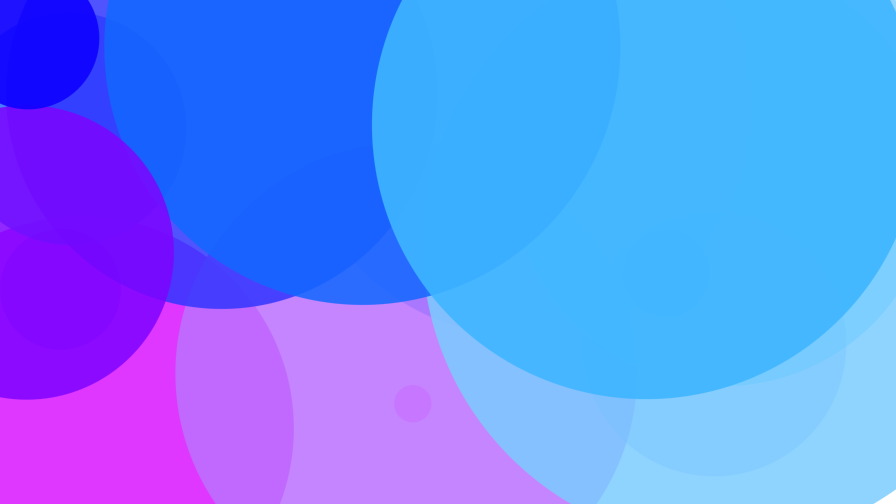
Write a Shadertoy shader that draws this background.

```glsl
// Overlapping translucent discs in magenta, violet and blue on white.
// Each disc is a circle distance function with a smooth rim, and the discs
// are blended from back to front so that lower rims show faintly through.

const vec3 WHITE    = vec3(1.0);
const vec3 MAGENTA  = vec3(0.86, 0.13, 1.0);
const vec3 LILAC    = vec3(0.736, 0.444, 1.0);
const vec3 ORCHID   = vec3(0.79, 0.40, 1.0);
const vec3 PERI     = vec3(0.42, 0.35, 1.0);
const vec3 PALE     = vec3(0.482, 0.80, 1.0);
const vec3 HAZE     = vec3(0.433, 0.743, 1.0);
const vec3 AQUA     = vec3(0.41, 0.79, 1.0);
const vec3 SKY      = vec3(0.243, 0.71, 1.0);
const vec3 AZURE    = vec3(0.07, 0.407, 1.0);
const vec3 COBALT   = vec3(0.15, 0.40, 1.0);
const vec3 INDIGO   = vec3(0.19, 0.21, 1.0);
const vec3 VIOLET   = vec3(0.49, 0.01, 1.0);
const vec3 PURPLE   = vec3(0.46, 0.0, 1.0);
const vec3 DEEPBLUE = vec3(0.06, 0.01, 1.0);

// Signed distance to a circle, negative inside.
float circleDistance(vec2 p, vec2 center, float radius) {
    return length(p - center) - radius;
}

// Blends one disc over the colour below; rim is the width of its soft edge.
vec3 disc(vec3 below, vec2 p, vec2 center, float radius, vec3 tint, float opacity, float rim) {
    float cover = 1.0 - smoothstep(-rim, rim, circleDistance(p, center, radius));
    return mix(below, tint, cover * opacity);
}

void mainImage(out vec4 fragColor, in vec2 fragCoord) {
    // Canvas units: height is 1, origin at the lower left.
    vec2 p = fragCoord / iResolution.y;
    float rim = 0.75 / iResolution.y;
    vec3 col = WHITE;

    // Warm discs along the bottom
    col = disc(col, p, vec2(0.162, 0.150), 0.421, MAGENTA, 0.90, rim);
    col = disc(col, p, vec2(0.806, 0.259), 0.458, LILAC, 0.86, rim);
    col = disc(col, p, vec2(0.819, 0.199), 0.037, ORCHID, 0.50, rim);
    col = disc(col, p, vec2(1.037, 0.787), 0.454, PERI, 0.30, rim);

    // Pale discs at the right
    col = disc(col, p, vec2(1.433, 0.514), 0.595, PALE, 0.85, rim);
    col = disc(col, p, vec2(1.417, 0.317), 0.262, HAZE, 0.30, rim);
    col = disc(col, p, vec2(1.435, 0.653), 0.419, AQUA, 0.50, rim);

    // Saturated blues at the upper left
    col = disc(col, p, vec2(0.139, 0.745), 0.231, COBALT, 0.85, rim);
    col = disc(col, p, vec2(0.440, 0.815), 0.428, INDIGO, 0.85, rim);
    col = disc(col, p, vec2(0.719, 0.907), 0.512, AZURE, 0.86, rim);

    // Violet and deep blue at the left edge
    col = disc(col, p, vec2(0.053, 0.499), 0.292, VIOLET, 0.85, rim);
    col = disc(col, p, vec2(0.120, 0.426), 0.120, PURPLE, 0.30, rim);
    col = disc(col, p, vec2(0.056, 0.924), 0.141, DEEPBLUE, 0.94, rim);

    // Large sky disc in front, with a faint spot
    col = disc(col, p, vec2(1.282, 0.752), 0.544, SKY, 0.90, rim);
    col = disc(col, p, vec2(1.322, 0.458), 0.086, SKY, 0.30, rim);

    fragColor = vec4(col, 1.0);
}
```
